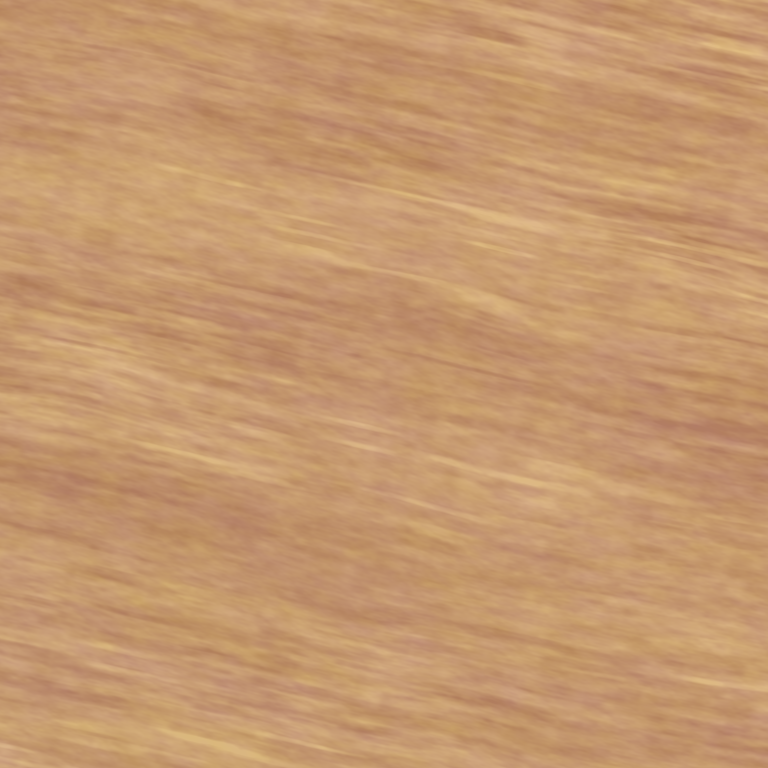
Write a three.js fragment shader that draws this texture.

```glsl
// Smooth light-brown wood veneer whose grain falls gently to the right.
// Stretched value noise in tilted grain coordinates gives bands, fibres and
// hairlines; one-sided dark seams and a fine hue mottle finish the surface.

varying vec2 vUv;

const float GRAIN_TILT = 0.2;
const vec3 DARK_WOOD = vec3(0.720, 0.527, 0.378);
const vec3 LIGHT_WOOD = vec3(0.836, 0.679, 0.496);
const vec3 YELLOW_SHIFT = vec3(0.001, 0.012, -0.046);

float hash(vec2 p) {
  return fract(sin(dot(p, vec2(127.1, 311.7))) * 43758.5453);
}

float noise(vec2 p) {
  vec2 cell = floor(p);
  vec2 f = fract(p);
  f = f * f * (3.0 - 2.0 * f);
  float low = mix(hash(cell), hash(cell + vec2(1.0, 0.0)), f.x);
  float high = mix(hash(cell + vec2(0.0, 1.0)), hash(cell + vec2(1.0)), f.x);
  return mix(low, high, f.y);
}

// Signed layered noise, roughly -1 to 1; each octave is sheared a little
float grainNoise(vec2 p, vec2 stretch, float seed) {
  vec2 q = p * stretch + seed;
  float sum = 0.0;
  float weight = 0.6;
  for (int i = 0; i < 3; i++) {
    sum += weight * (2.0 * noise(q) - 1.0);
    q = q * vec2(1.9, 1.8) + vec2(17.3, 9.1);
    q.y += 0.06 * q.x;
    weight *= 0.6;
  }
  return sum;
}

// Tilts the plane so x runs along the grain, then bends it slightly
vec2 grainCoords(vec2 uv, float tilt) {
  float c = cos(tilt);
  float s = sin(tilt);
  vec2 g = vec2(c * uv.x - s * uv.y, s * uv.x + c * uv.y);
  g.y += 0.022 * (noise(g * vec2(1.6, 2.5) + 4.0) - 0.5);
  g.y += 0.008 * (noise(g * vec2(7.0, 10.0) + 31.0) - 0.5);
  return g;
}

// Dark seam with a crisp upper edge that fades downward
float seam(vec2 g, float frequency, float seed) {
  float across = -g.y * frequency + 0.25 * noise(g * vec2(1.3, 0.8) + seed);
  float f = fract(across);
  float presence = noise(vec2(g.x * 1.5 + seed, floor(across) * 7.3));
  float profile = smoothstep(0.0, 0.025, f) * exp(-7.0 * f);
  return profile * smoothstep(0.25, 0.65, presence);
}

// Thin streaks gathered in patches
float hairlines(vec2 g, vec2 stretch, float seed) {
  float streak = smoothstep(0.58, 0.92, noise(g * stretch + seed));
  float patches = smoothstep(0.35, 0.75, noise(g * vec2(2.5, 11.0) + seed));
  return streak * patches;
}

float woodTone(vec2 g) {
  float tone = 0.52 + 0.25 * grainNoise(g, vec2(1.1, 8.0), 2.0);
  tone += 0.20 * grainNoise(g, vec2(2.6, 27.0), 13.0);

  // Fibres are strong in some zones and faint in others
  float fibreZone = smoothstep(0.2, 0.75, noise(g * vec2(2.0, 8.0) + 23.0));
  float fibres = grainNoise(g, vec2(8.0, 92.0), 41.0);
  tone += mix(0.25, 0.66, fibreZone) * fibres;
  tone += 0.30 * grainNoise(g, vec2(46.0, 125.0), 47.0);

  // Short cloudy figure breaks up the long bands
  float figureZone = smoothstep(0.5, 0.85, noise(g * vec2(3.0, 6.0) + 57.0));
  tone += 0.30 * figureZone * grainNoise(g, vec2(13.0, 18.0), 63.0);

  tone -= 0.42 * seam(g, 3.1, 5.0) + 0.22 * seam(g, 7.0, 19.0);
  tone += 0.48 * hairlines(g, vec2(8.0, 115.0), 71.0);
  return tone - 0.38 * hairlines(g, vec2(9.0, 125.0), 77.0);
}

void main() {
  vec2 g = grainCoords(vUv, GRAIN_TILT);
  float tone = clamp(woodTone(g), -0.2, 1.25);
  vec3 color = mix(DARK_WOOD, LIGHT_WOOD, tone);

  // Pink to yellow mottle, leaning yellow in the pale wood
  float hue = 0.50 * grainNoise(g, vec2(6.0, 24.0), 83.0);
  hue += 0.62 * grainNoise(g, vec2(30.0, 62.0), 97.0);
  hue += 0.35 * (tone - 0.5);
  color += YELLOW_SHIFT * hue;

  // Light falls from the upper right
  float light = 0.5 * (vUv.x + vUv.y) - 0.5;
  color *= 1.0 + 0.03 * light;

  gl_FragColor = vec4(color, 1.0);
}
```
